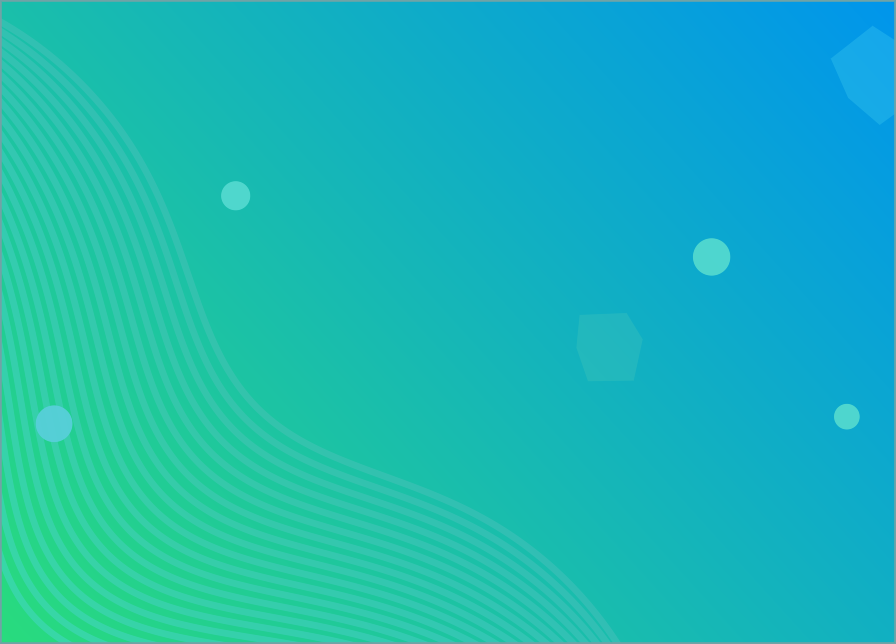
This background is drawn by a Shadertoy shader. Its source:

```glsl
// A diagonal green-to-blue gradient with a fan of wavy contour lines in the
// lower left corner, plus a few flat dots and pale polygons.
// The lines are level sets of a layered cosine ridge across the diagonal.

const vec3 GREEN = vec3(0.16, 0.86, 0.49);
const vec3 TEAL  = vec3(0.085, 0.717, 0.715);
const vec3 BLUE  = vec3(0.0, 0.585, 0.925);
const vec2 GRADIENT_DIR = vec2(0.74, 0.67);

const vec3  LINE_OUTER = vec3(0.38, 0.76, 0.76);
const vec3  LINE_INNER = vec3(0.30, 0.84, 0.86);
const float ALPHA_OUTER = 0.33;
const float ALPHA_INNER = 0.42;
const float LINE_COUNT = 20.0;
const float LINE_STEP  = 0.025;   // spacing in the valley of the wave
const float LINE_WIDTH = 0.0105;
const float WAVE_LEVEL = 0.627;   // mean distance of the outer line
const float WAVE_AMP   = 0.078;
const float WAVE_SHOULDER = 0.007;
const float WAVE_TILT  = 0.012;
const float WAVE_FREQ  = 5.8;
const float WAVE_SHIFT = 0.02;
const float FAN_PINCH  = 1.45;    // how fast the lines converge at the ends

const vec3 MINT = vec3(0.32, 0.85, 0.81);
const vec3 SKY  = vec3(0.34, 0.81, 0.85);
const vec3 PALE_TEAL = vec3(0.42, 0.84, 0.70);
const vec3 PALE_BLUE = vec3(0.40, 0.92, 0.96);
const vec3 FRAME_COLOR = vec3(0.44, 0.64, 0.65);
const float FRAME_WIDTH = 0.0027;

// Dots: centre, radius
const vec3 DOTS[4] = vec3[4](
    vec3(0.366, 0.696, 0.0226), vec3(1.105, 0.601, 0.0290),
    vec3(1.315, 0.353, 0.0199), vec3(0.084, 0.342, 0.0285));

// Convex outlines, counterclockwise
const vec2 HEXAGON[6] = vec2[6](
    vec2(0.900, 0.511), vec2(0.895, 0.460), vec2(0.913, 0.408),
    vec2(0.984, 0.409), vec2(0.998, 0.473), vec2(0.973, 0.514));
const vec2 GEM[6] = vec2[6](
    vec2(1.355, 0.960), vec2(1.290, 0.909), vec2(1.317, 0.848),
    vec2(1.366, 0.806), vec2(1.440, 0.860), vec2(1.440, 0.905));

float coverage(float dist, float pixel) {
    return 1.0 - smoothstep(-0.6 * pixel, 0.6 * pixel, dist);
}

float convexDistance(vec2 p, vec2 corners[6]) {
    float dist = -1.0;
    for (int i = 0; i < 6; i++) {
        vec2 a = corners[i];
        vec2 edge = normalize(corners[(i + 1) % 6] - a);
        dist = max(dist, dot(p - a, vec2(edge.y, -edge.x)));
    }
    return dist;
}

vec3 gradient(vec2 p, float aspect) {
    float t = dot(p, GRADIENT_DIR) / dot(vec2(aspect, 1.0), GRADIENT_DIR);
    return t < 0.5 ? mix(GREEN, TEAL, 2.0 * t) : mix(TEAL, BLUE, 2.0 * t - 1.0);
}

// Line index as a continuous field: 0 on the outer line, growing inward
float lineField(vec2 p) {
    float along  = (p.x - p.y) * 0.70711;
    float across = (p.x + p.y) * 0.70711;
    float phase = WAVE_FREQ * (along - WAVE_SHIFT);
    float ridge = WAVE_LEVEL - WAVE_TILT * along
                - WAVE_AMP * cos(phase) - WAVE_SHOULDER * cos(2.0 * phase);
    return (ridge - across) / (LINE_STEP * exp(-FAN_PINCH * along * along));
}

void mainImage(out vec4 fragColor, in vec2 fragCoord) {
    float pixel = 1.0 / iResolution.y;
    float aspect = iResolution.x * pixel;
    vec2 p = fragCoord * pixel;
    vec3 color = gradient(p, aspect);

    // Contour lines of constant width
    float field = lineField(p);
    float slope = length(vec2(dFdx(field), dFdy(field))) / pixel;
    float index = clamp(floor(field + 0.5), 0.0, LINE_COUNT - 1.0);
    float lineDist = abs(field - index) / max(slope, 0.001) - 0.5 * LINE_WIDTH;
    float depth = index / LINE_COUNT;
    float alpha = mix(ALPHA_OUTER, ALPHA_INNER, depth);
    vec3 lineColor = mix(LINE_OUTER, LINE_INNER, depth);
    color = mix(color, lineColor, alpha * coverage(lineDist, pixel));

    // Pale polygons
    color = mix(color, PALE_TEAL, 0.18 * coverage(convexDistance(p, HEXAGON), pixel));
    color = mix(color, PALE_BLUE, 0.20 * coverage(convexDistance(p, GEM), pixel));

    // Dots, the last one bluer
    for (int i = 0; i < 4; i++) {
        float dist = length(p - DOTS[i].xy) - DOTS[i].z;
        color = mix(color, i == 3 ? SKY : MINT, 0.95 * coverage(dist, pixel));
    }

    // Hairline frame
    vec2 inset = min(p, vec2(aspect, 1.0) - p);
    color = mix(color, FRAME_COLOR, coverage(min(inset.x, inset.y) - FRAME_WIDTH, pixel));

    fragColor = vec4(color, 1.0);
}
```
